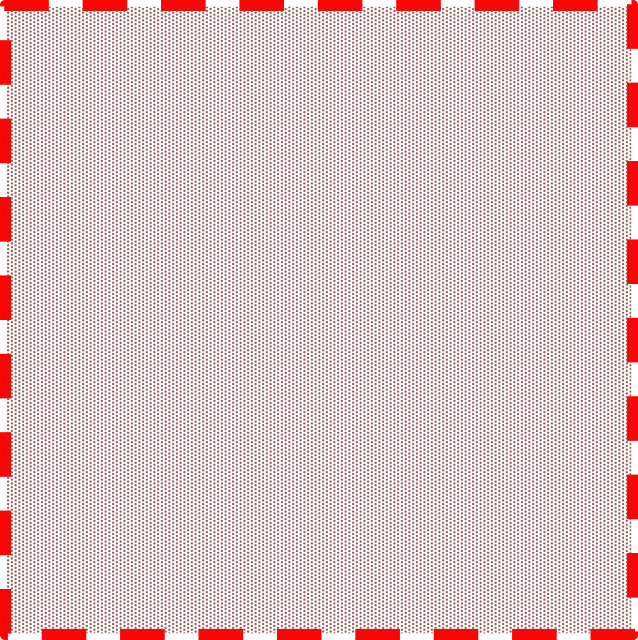
A WebGL 2 fragment shader for this pattern:

```glsl
#version 300 es
precision highp float;
// Fine dot screen in staggered columns inside a frame of red dashes.

uniform vec2 u_resolution;
out vec4 outColor;

const vec3 PAPER    = vec3(1.0, 0.995, 0.995);
const vec3 DOT_INK  = vec3(0.57, 0.36, 0.36);
const vec3 DASH_RED = vec3(0.99, 0.01, 0.015);
const vec3 DASH_DOT = vec3(0.80, 0.13, 0.13);

// Lengths are fractions of the canvas height.
const float UNIT          = 1.0 / 512.0;
const vec2  DOT_SPACING   = vec2(6.0, 3.0) * UNIT;
const vec2  DOT_ORIGIN    = vec2(0.5, 0.75) * UNIT;
const float DOT_RADIUS    = 0.89 * UNIT;
const float SCREEN_INSET  = 0.0105;
const float DASH_PERIOD   = 0.1225;
const float DASH_LENGTH   = 0.0697;
const float DASH_DEPTH    = 0.0173;
const float CORNER_RADIUS = 0.008;
// Distance from corner to first dash: top, right, bottom, left
const vec4  DASH_STARTS   = vec4(0.0066, 0.0066, 0.0045, 0.0100);

// Antialiased coverage of a signed distance.
float coverage(float dist, float pixel) {
    return clamp(0.5 - dist / pixel, 0.0, 1.0);
}

float roundedBox(vec2 p, vec2 halfSize, float radius) {
    vec2 q = abs(p) - halfSize + radius;
    return length(max(q, 0.0)) + min(max(q.x, q.y), 0.0) - radius;
}

// Distance to the nearest dot of a rectangular lattice centred on the origin.
float latticeDots(vec2 p, vec2 spacing, float radius) {
    vec2 local = (fract(p / spacing + 0.5) - 0.5) * spacing;
    return length(local) - radius;
}

// Two lattices, the second shifted by half a cell.
float staggeredDots(vec2 p, vec2 spacing, float radius) {
    return min(latticeDots(p, spacing, radius),
               latticeDots(p + 0.5 * spacing, spacing, radius));
}

// Dashes along one side; q holds the distance along it and the depth inward.
float sideDashes(vec2 q, float start, float period, float dashLength, float depth) {
    float center = start + 0.5 * dashLength;
    float along = mod(q.x - center + 0.5 * period, period) - 0.5 * period;
    return max(abs(along) - 0.5 * dashLength, q.y - depth);
}

// Walk the four sides clockwise from the upper left corner.
float dashedFrame(vec2 p, vec2 size) {
    vec2 q = vec2(p.x, size.y - p.y);
    float dist = 1.0;
    for (int side = 0; side < 4; side++) {
        dist = min(dist, sideDashes(q, DASH_STARTS[side], DASH_PERIOD, DASH_LENGTH, DASH_DEPTH));
        q = vec2(q.y, size.x - q.x);
        size = size.yx;
    }
    return dist;
}

void main() {
    float pixel = 1.0 / u_resolution.y;
    vec2 size = u_resolution * pixel;
    vec2 p = gl_FragCoord.xy * pixel;
    vec2 centered = p - 0.5 * size;

    // Dot screen, held in from the canvas edge
    float screen = coverage(roundedBox(centered, 0.5 * size - SCREEN_INSET, 0.0), pixel);
    float dots = screen * coverage(staggeredDots(p - DOT_ORIGIN, DOT_SPACING, DOT_RADIUS), pixel);
    vec3 color = mix(PAPER, DOT_INK, dots);

    // Dashes, with the screen showing through their inner edge
    float outline = roundedBox(centered, 0.5 * size, CORNER_RADIUS);
    float dash = coverage(max(dashedFrame(p, size), outline), pixel);
    color = mix(color, mix(DASH_RED, DASH_DOT, dots), dash);

    outColor = vec4(color, 1.0);
}
```
